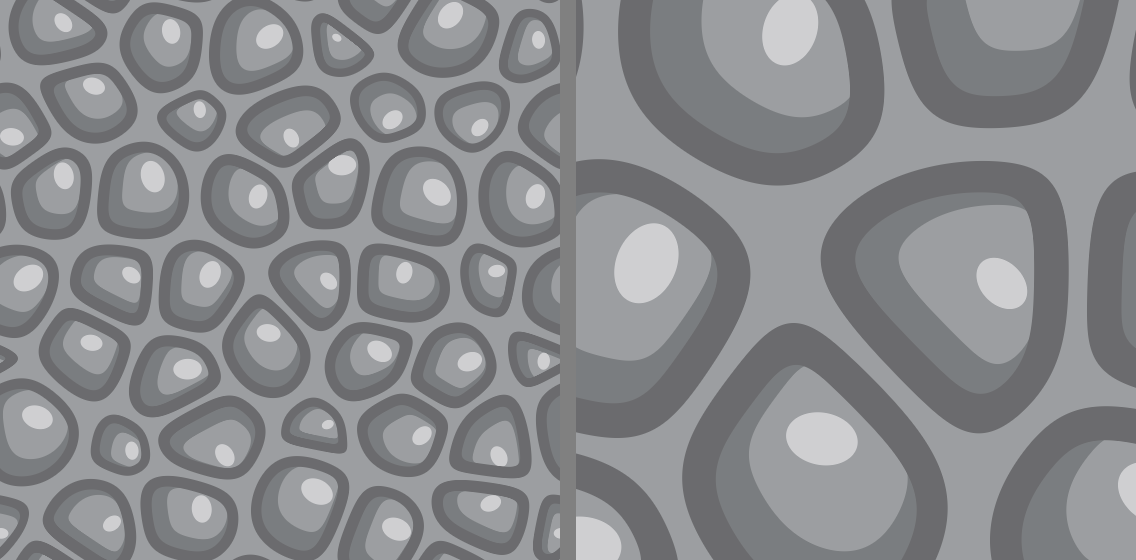
Left, the full canvas; right, a detail of the centre.
Write a WebGL 1 fragment shader that draws this pattern.

```glsl
precision highp float;

uniform vec2 u_resolution;

const vec2 GRID = vec2(6.0, 7.0);

vec3 hash3(vec2 cell) {
  vec3 q = fract((mod(cell, GRID) * 5.0 + 11.0).xyx * vec3(0.1031, 0.1030, 0.0973));
  q += dot(q, q.yxz + 33.33);
  return fract((q.xxy + q.yzz) * q.zyx);
}

// Pebble seed: position in xy, size weight in z. Rows are staggered.
vec3 seed(vec2 cell) {
  vec3 h = hash3(cell);
  float small = step(h.z, 0.15);
  float stagger = fract(mod(cell.y, GRID.y) * 3.0 / 7.0) - 0.5;
  vec2 jitter = (h.xy - 0.5) * mix(0.52, 0.2, small);
  vec2 pos = (cell + 0.5 + jitter + vec2(stagger, 0.0)) / GRID;
  return vec3(pos, mix(0.002 * h.z, -0.0075, small));
}

// Rounded cell outline: 0 at the seed, 1 on the edge moved inward by inset.
float gauge(vec2 q, vec2 cell, float inset) {
  vec3 own = seed(cell);
  float sum = 0.0;
  for (int j = -2; j <= 2; j++) {
    for (int i = -2; i <= 2; i++) {
      if (i == 0 && j == 0) continue;
      vec3 other = seed(cell + vec2(float(i), float(j)));
      vec2 toOther = other.xy - own.xy;
      float dist = length(toOther);
      float border = 0.5 * (dist + (own.z - other.z) / dist);
      float t = dot(q, toOther) / (dist * max(border - inset, 0.008));
      sum += pow(max(t, 0.0), 5.0);
    }
  }
  return pow(sum, 0.2);
}

// Antialiased fill of a gauge shape with the given scale.
float fill(float g, vec2 q, float scale) {
  float dist = (scale - g) * (length(q) + 0.001) / max(g, 0.001);
  return clamp(dist * u_resolution.y + 0.5, 0.0, 1.0);
}

void main() {
  vec2 uv = gl_FragCoord.xy / u_resolution;

  // Find the pebble whose weighted cell holds this point.
  vec2 base = floor(uv * GRID);
  vec2 cell = base;
  float nearest = 10.0;
  for (int j = -2; j <= 2; j++) {
    for (int i = -2; i <= 2; i++) {
      vec2 candidate = base + vec2(float(i), float(j));
      vec3 s = seed(candidate);
      vec2 d = uv - s.xy;
      float power = dot(d, d) - s.z;
      if (power < nearest) {
        nearest = power;
        cell = candidate;
      }
    }
  }

  vec3 own = seed(cell);
  vec2 q = uv - own.xy;
  vec3 rnd = hash3(cell + vec2(2.0, 3.0));
  float gap = 0.005;
  float inset = gap + (own.z < 0.0 ? 0.016 : 0.021);

  // Light comes mostly from the upper right, sometimes from the lower right.
  float angle = (rnd.x < 0.22 ? -0.9 : 0.7) + (rnd.y - 0.5) * 0.6;
  vec2 lightDir = vec2(cos(angle), sin(angle));
  float front = 1.0 / gauge(lightDir, cell, inset);
  float back = 1.0 / gauge(-lightDir, cell, inset);
  float radius = 0.5 * (front + back);

  // Rim, shaded body and lit area.
  float body = fill(gauge(q, cell, inset), q, 1.0);
  float rim = fill(gauge(q, cell, gap), q, 1.0);
  vec2 litQ = q - lightDir * 0.3 * radius;
  float lit = fill(gauge(litQ, cell, inset), litQ, 0.79);

  // Oval highlight with a slight turn of its own.
  vec2 spotQ = q - lightDir * (front - 0.5 * radius);
  float turn = angle + (rnd.z - 0.5) * 3.0;
  vec2 axis = vec2(cos(turn), sin(turn));
  vec2 spotP = vec2(dot(spotQ, axis), dot(spotQ, vec2(-axis.y, axis.x)));
  float spotG = length(spotP / (radius * vec2(0.40, 0.29)));
  float spot = fill(spotG, spotQ, 1.0);

  vec3 lightGray = vec3(0.61, 0.62, 0.63);
  vec3 color = mix(lightGray, vec3(0.42, 0.42, 0.43), rim);
  vec3 inside = mix(vec3(0.48, 0.49, 0.50), lightGray, lit);
  inside = mix(inside, vec3(0.81, 0.81, 0.82), spot);
  gl_FragColor = vec4(mix(color, inside, body), 1.0);
}
```
